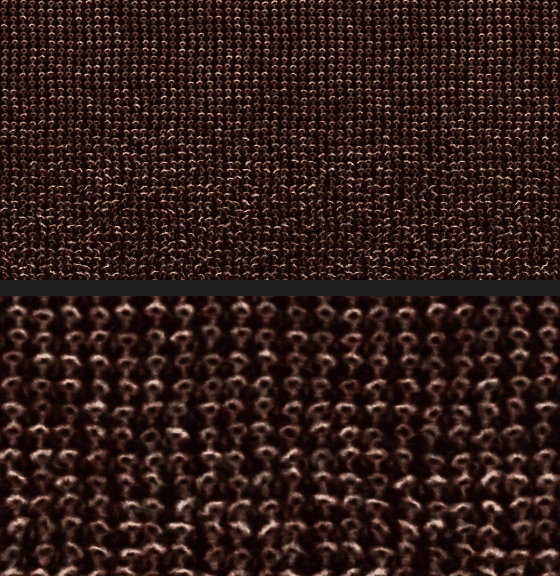
Top: the whole. Bottom: its middle third, enlarged.
A Shadertoy shader for this texture:

```glsl
#define COLUMNS 60.0
#define ROWS 35.0
#define LOOP_RADIUS vec2(0.29, 0.23)
#define THREAD_WIDTH 0.115
#define JITTER 0.10
#define GRAIN 0.13
#define SHADOW vec3(0.045, 0.010, 0.005)
#define HIGHLIGHT vec3(0.86, 0.74, 0.68)

vec2 hash2(vec2 cell) {
    vec2 k = vec2(dot(cell, vec2(127.1, 311.7)), dot(cell, vec2(269.5, 183.3)));
    return fract(sin(k) * 43758.5453);
}

float softSpot(vec2 p, vec2 size) {
    p /= size;
    return exp(-dot(p, p));
}

// Layered sines, roughly -1 to 1
float fibreNoise(vec2 p) {
    float sum = 0.0, weight = 0.5;
    for (int i = 0; i < 4; i++) {
        sum += weight * sin(p.x + 1.7 * sin(p.y * 0.8)) * sin(p.y + 1.3 * sin(p.x * 0.7));
        p = mat2(1.3, 1.1, -1.1, 1.3) * p + 2.4;
        weight *= 0.65;
    }
    return sum;
}

// One stitch: a lit arch, its lower curve, a stem and a bead beside it
float stitch(vec2 p, vec2 rnd, float wear, float cellWidth) {
    float angle = (rnd.x - 0.5) * mix(0.5, 1.5, wear);
    vec2 r = mat2(cos(angle), -sin(angle), sin(angle), cos(angle)) * (p - vec2(0.0, 0.12));
    vec2 radius = LOOP_RADIUS * mix(vec2(1.0), vec2(1.15, 0.7), wear * rnd.y);
    float ring = (length(r / radius) - 1.0) * radius.y;
    float thread = exp(-ring * ring / (THREAD_WIDTH * THREAD_WIDTH));
    float lit = smoothstep(-0.12, 0.18, r.y);
    float arch = thread * mix(mix(0.30, 0.12, wear), 0.40 + 0.60 * rnd.y, lit);
    float stem = 0.36 * softSpot(p - vec2(0.08 * (rnd.x - 0.5), -0.32), vec2(0.15, 0.22));
    float bead = 0.24 * rnd.x * softSpot(p - vec2(0.5 * cellWidth, -0.12), vec2(0.12, 0.24));
    return arch + stem + bead;
}

void mainImage(out vec4 fragColor, in vec2 fragCoord) {
    vec2 uv = fragCoord / iResolution.xy;
    float wear = 1.0 - smoothstep(0.1, 0.9, uv.y);
    float cellWidth = 2.0 * ROWS / COLUMNS;

    // Woven grid, more distorted toward the bottom
    vec2 grid = uv * vec2(COLUMNS, ROWS);
    grid += 0.09 * vec2(sin(grid.y * 0.8), sin(grid.x * 0.6 + grid.y * 0.3));
    grid += mix(0.03, 0.13, wear) * vec2(fibreNoise(grid * 3.1), fibreNoise(grid * 3.7 + 9.0));

    // Gather neighbouring stitches so that shifted loops may overlap
    vec2 home = floor(grid);
    float light = 0.0;
    for (int y = -1; y <= 1; y++) {
        for (int x = -1; x <= 1; x++) {
            vec2 cell = home + vec2(x, y);
            vec2 rnd = hash2(cell);
            vec2 shift = (hash2(cell + 71.0) - 0.5) * 2.0 * JITTER * mix(0.6, 1.6, wear);
            vec2 p = (grid - cell - 0.5 - shift) * vec2(cellWidth, 1.0);
            light += stitch(p, rnd, wear, cellWidth);
        }
    }

    // Fibre grain and broad uneven shading
    float grain = fibreNoise(grid * 7.3);
    light *= 0.95 + 0.45 * grain + 0.16 * fibreNoise(uv * vec2(16.0, 8.0));
    light += GRAIN * max(grain, 0.0) * mix(0.6, 1.0, wear);
    light = clamp(light, 0.0, 1.0);

    // Red-brown in the dim threads, pale tan at the highlights
    float redness = 0.20 * fibreNoise(grid * 1.9 + 4.0);
    vec3 tone = pow(vec3(light), vec3(1.05, 1.28 + redness, 1.36 + redness));
    fragColor = vec4(mix(SHADOW, HIGHLIGHT, tone), 1.0);
}
```
